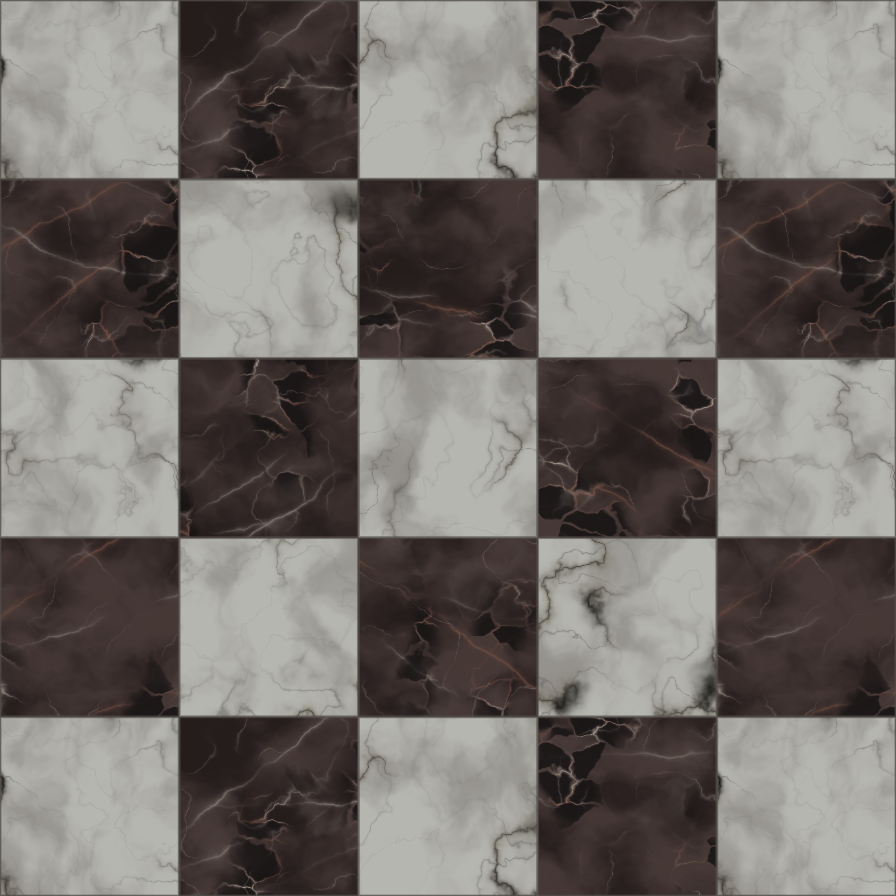
Reproduce this texture procedurally as a three.js fragment shader.

```glsl
varying vec2 vUv;

const float TILES = 5.0;
const float PERIOD = 4.0;

const vec3 IVORY = vec3(0.715, 0.715, 0.695);
const vec3 CLOUD_GREY = vec3(0.59, 0.58, 0.56);
const vec3 OLIVE = vec3(0.40, 0.37, 0.31);
const vec3 SLATE = vec3(0.42, 0.41, 0.40);
const vec3 INK = vec3(0.08, 0.075, 0.065);
const vec3 UMBER = vec3(0.145, 0.112, 0.11);
const vec3 COCOA = vec3(0.27, 0.218, 0.208);
const vec3 HAZE = vec3(0.36, 0.32, 0.31);
const vec3 QUARTZ = vec3(0.58, 0.54, 0.51);
const vec3 RUST = vec3(0.47, 0.32, 0.27);
const vec3 POCKET = vec3(0.085, 0.075, 0.075);
const vec3 GROUT = vec3(0.32, 0.30, 0.285);

vec2 hash2(vec2 p) {
  vec3 q = fract(p.xyx * vec3(0.1031, 0.1030, 0.0973));
  q += dot(q, q.yzx + 33.33);
  return fract((q.xx + q.yz) * q.zy);
}

float corner(vec2 cell, vec2 f, vec2 o) {
  return dot(hash2(cell + o) * 2.0 - 1.0, f - o);
}

float gradientNoise(vec2 p) {
  vec2 i = floor(p);
  vec2 f = fract(p);
  vec2 u = f * f * f * (f * (f * 6.0 - 15.0) + 10.0);
  float low = mix(corner(i, f, vec2(0.0)), corner(i, f, vec2(1.0, 0.0)), u.x);
  float high = mix(corner(i, f, vec2(0.0, 1.0)), corner(i, f, vec2(1.0)), u.x);
  return 1.4 * mix(low, high, u.y);
}

float fbm(vec2 p) {
  float sum = 0.0;
  float amp = 0.5;
  for (int i = 0; i < 5; i++) {
    sum += amp * gradientNoise(p);
    p = mat2(1.6, 1.2, -1.2, 1.6) * p + 5.3;
    amp *= 0.5;
  }
  return sum;
}

vec2 warp(vec2 p, float scale, float amount) {
  return p + amount * vec2(fbm(p * scale), fbm(p * scale + 17.3));
}

float vein(float d, float width) {
  return exp(-abs(d) / width);
}

// x: gap to the cell border, y: random value of the cell
vec2 cellBorder(vec2 p) {
  vec2 i = floor(p);
  float first = 8.0;
  float second = 8.0;
  float id = 0.0;
  for (int y = -1; y <= 1; y++) {
    for (int x = -1; x <= 1; x++) {
      vec2 cell = i + vec2(float(x), float(y));
      vec2 r = hash2(cell);
      float d = length(cell + r - p);
      second = min(second, max(first, d));
      if (d < first) id = hash2(cell + 41.0).x;
      first = min(first, d);
    }
  }
  return vec2(second - first, id);
}

vec3 lightMarble(vec2 p) {
  vec2 q = warp(p, 3.0, 0.32);
  float presence = smoothstep(-0.15, 0.4, gradientNoise(p * 1.6 + 9.4));
  float blotch = smoothstep(0.05, 0.5, gradientNoise(p * 3.2 + 2.7));
  float trunk = gradientNoise(q * 1.9 + 3.1);
  float branch = gradientNoise(q * 3.3 + 7.7);
  float cloud = fbm(warp(p, 1.5, 0.4) * vec2(2.4, 1.8));
  vec3 col = mix(CLOUD_GREY, IVORY, smoothstep(-0.35, 0.12, cloud));
  col = mix(col, OLIVE, 0.6 * presence * vein(trunk, 0.07));
  col = mix(col, SLATE, 0.6 * (0.25 + 0.75 * presence) * vein(branch, 0.022));
  float ink = vein(trunk, mix(0.012, 0.07, blotch));
  return mix(col, INK, ink * presence * mix(0.45, 1.0, blotch));
}

vec3 darkMarble(vec2 uv, vec2 p, vec2 seed) {
  vec2 q = warp(p, 3.5, 0.16);
  float cloud = fbm(q * vec2(1.8, 2.6));
  vec3 col = mix(UMBER, COCOA, smoothstep(-0.3, 0.3, cloud + 0.2 * (seed.x - 0.5)));
  col = mix(col, HAZE, 0.5 * smoothstep(0.1, 0.5, fbm(q * 2.3 + 6.1)));

  // Long slanted seams
  for (int i = 0; i < 4; i++) {
    float k = float(i);
    vec2 r = hash2(seed * 71.0 + k * 7.3);
    float angle = mix(-0.75, 0.75, r.y);
    vec2 across = vec2(-sin(angle), cos(angle));
    float d = dot(uv - vec2(0.5, r.x), across) + 0.07 * fbm(p * 4.0 + k);
    float fade = smoothstep(-0.2, 0.4, gradientNoise(p * 2.1 + k * 3.7));
    vec3 tint = mix(QUARTZ, RUST, step(0.65, fract(r.x * 9.0 + r.y)));
    col = mix(col, tint, fade * (0.6 * vein(d, 0.006) + 0.16 * vein(d, 0.025)));
  }

  // Fractured bands with black pockets and pale rims
  float band = smoothstep(0.02, 0.28, gradientNoise(q * vec2(2.1, 0.9) + 4.2));
  vec2 border = cellBorder(q * vec2(5.0, 7.0));
  float pocket = step(0.48, border.y) * smoothstep(0.04, 0.16, border.x);
  float glint = smoothstep(-0.3, 0.45, gradientNoise(p * 4.5 + 12.8));
  vec3 rim = mix(RUST, QUARTZ * 1.15, smoothstep(-0.2, 0.2, gradientNoise(p * 2.0 + 8.1)));
  col = mix(col, POCKET, 0.85 * band * pocket);
  col = mix(col, rim, band * glint * vein(border.x, 0.045));
  float thread = gradientNoise(q * 3.1 + 15.2);
  return mix(col, QUARTZ, 0.4 * glint * vein(thread, 0.012));
}

void main() {
  vec2 grid = vUv * TILES;
  vec2 cell = min(floor(grid), TILES - 1.0);
  vec2 uv = grid - cell;
  vec2 seed = hash2(mod(cell, PERIOD) + 23.0);
  vec2 p = uv + seed * 60.0;
  vec3 col = mod(cell.x + cell.y, 2.0) < 0.5 ? lightMarble(p) : darkMarble(uv, p, seed);

  // Thin joints
  vec2 edge = min(uv, 1.0 - uv);
  float joint = 1.0 - smoothstep(0.002, 0.012, min(edge.x, edge.y));
  gl_FragColor = vec4(mix(col, GROUT, 0.8 * joint), 1.0);
}
```
